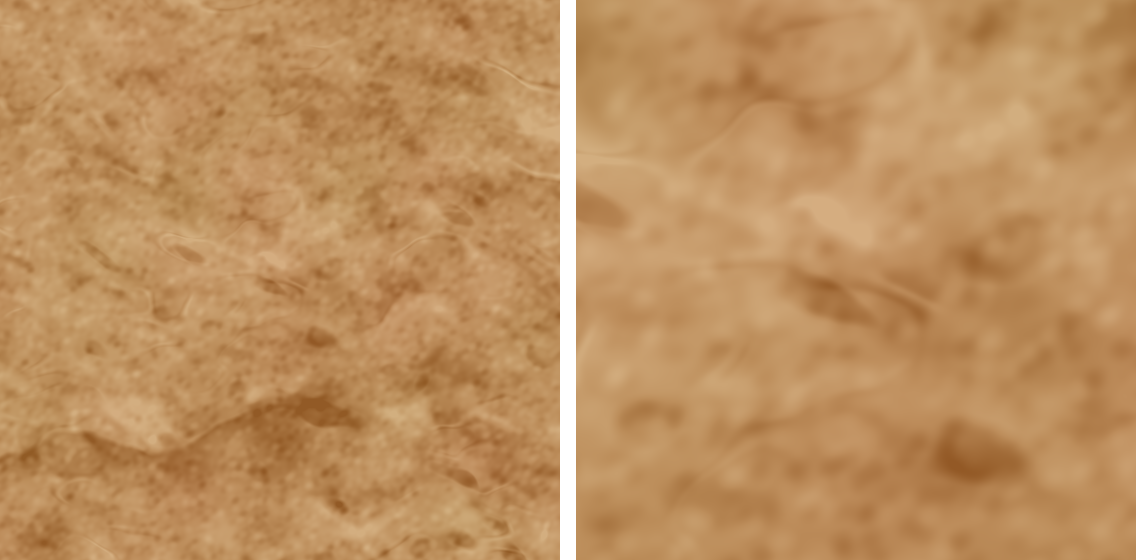
Left, the full canvas; right, a detail of the centre.
A three.js fragment shader for this texture:

```glsl
// Weathered ochre sandstone: soft cellular grain in several sizes, pale slanting
// creases with shaded edges, and a broken ledge casting a brown stain below it.
// All layers add up to one tone, which a dark-mid-light ramp turns into colour.

#define DARK_STONE vec3(0.61, 0.40, 0.195)
#define MID_STONE vec3(0.738, 0.555, 0.355)
#define LIGHT_STONE vec3(0.79, 0.63, 0.44)
#define BASE_TONE 0.16
#define BROAD_MOTTLE 0.85
#define MEDIUM_MOTTLE 0.95
#define FINE_MOTTLE 1.0
#define GRAIN 0.85
#define CREASE_LIGHT 1.5
#define CREASE_SHADE 1.0
#define LEDGE_SHADE 1.7
#define STAIN_SHADE 1.0

varying vec2 vUv;

vec2 hash2(vec2 cell) {
  vec2 k = vec2(dot(cell, vec2(127.1, 311.7)), dot(cell, vec2(269.5, 183.3)));
  return fract(sin(k) * 43758.55);
}

// Cellular noise: one soft light or dark spot per cell, roughly -1 to 1
float spots(vec2 p, float seed) {
  vec2 cell = floor(p);
  vec2 local = p - cell;
  float sum = 0.0;
  for (int j = -1; j <= 1; j++) {
    for (int i = -1; i <= 1; i++) {
      vec2 offset = vec2(float(i), float(j));
      vec2 id = cell + offset + seed * 17.0;
      vec2 toSpot = offset + hash2(id) - local;
      float falloff = max(0.0, 1.0 - dot(toSpot, toSpot));
      float strength = hash2(id + 71.3).x * 2.0 - 1.0;
      sum += strength * falloff * falloff * falloff;
    }
  }
  return sum;
}

// Layered sines that bend straight features into natural ones
vec2 warp(vec2 p) {
  float frequency = 9.0;
  float amount = 0.016;
  for (int i = 0; i < 4; i++) {
    p += amount * sin(p.yx * frequency + vec2(1.3, 4.1) * float(i + 1));
    p += amount * 0.5 * sin((p.x + p.y) * frequency * 1.3 + vec2(0.0, 2.0));
    frequency *= 2.1;
    amount *= 0.46;
  }
  return p;
}

vec2 rotate(vec2 p, float angle) {
  float c = cos(angle);
  float s = sin(angle);
  return vec2(c * p.x + s * p.y, c * p.y - s * p.x);
}

// Thin pale ridges with a dark side, shown only in patches
float creases(vec2 p, vec2 scale, float seed) {
  float field = spots(p * scale, seed);
  float patches = smoothstep(0.0, 0.5, spots(p * scale * 0.6, seed + 3.0));
  float crest = exp(-pow((field - 0.05) / 0.10, 2.0));
  float shade = exp(-pow((field + 0.17) / 0.09, 2.0));
  return patches * (CREASE_LIGHT * crest - CREASE_SHADE * shade);
}

// Overhanging edge rising to the right, with its shadow, stain and lit lip
float ledge(vec2 p, float roughness) {
  float edge = 0.172 + 0.2 * p.x + 0.010 * sin(p.x * 17.0) + 0.007 * roughness;
  float depth = edge - p.y;
  float below = smoothstep(-0.003, 0.010, depth);
  float extent = 1.0 - smoothstep(0.47, 0.59, p.x);
  float shadow = exp(-max(depth, 0.0) / 0.032) * (0.8 + 0.5 * roughness);
  float stain = exp(-pow(depth / 0.16, 2.0)) * (0.8 + 0.6 * roughness);
  float lip = exp(-pow((depth + 0.017) / 0.011, 2.0));
  lip *= smoothstep(0.1, 0.4, p.x) * smoothstep(-0.2, 0.4, roughness);
  return extent * (1.6 * lip - below * (LEDGE_SHADE * shadow + STAIN_SHADE * stain));
}

float smudge(vec2 p, vec2 centre, vec2 radius) {
  vec2 d = (p - centre) / radius;
  return exp(-dot(d, d));
}

void main() {
  vec2 p = warp(vUv);
  vec2 slanted = rotate(p, -0.28);
  float lowerFace = 1.0 - smoothstep(0.15, 0.45, vUv.y);

  // Mottling from broad patches down to fine grain
  float broad = spots(slanted * vec2(4.0, 6.0), 1.0);
  float medium = spots(slanted * vec2(11.0, 17.0), 2.0);
  float fine = spots(slanted * vec2(30.0, 43.0), 3.0);
  float grain = spots(rotate(vUv, 0.6) * vec2(72.0, 88.0), 4.0);
  float tone = BASE_TONE + BROAD_MOTTLE * broad + FINE_MOTTLE * fine + GRAIN * grain;
  tone += MEDIUM_MOTTLE * medium * (1.0 + 0.4 * lowerFace);

  // Creases, small dark pits, the ledge and brown hollows
  tone += creases(slanted, vec2(6.0, 15.0), 5.0);
  tone += 0.6 * creases(rotate(p, 0.25), vec2(13.0, 24.0), 9.0);
  tone -= 1.3 * smoothstep(0.5, 0.9, spots(slanted * vec2(17.0, 24.0), 14.0));
  tone += ledge(p, medium + 0.6 * fine);
  tone -= (1.5 + medium) * smudge(p, vec2(0.80, 0.32), vec2(0.075, 0.035));
  tone -= (1.1 + medium) * smudge(p, vec2(0.92, 0.18), vec2(0.11, 0.08));

  // Tone ramp with a slight drift between rosy and yellow stone
  vec3 colour = mix(MID_STONE, DARK_STONE, clamp((-0.1 - tone) / 2.1, 0.0, 1.3));
  colour = mix(colour, LIGHT_STONE, clamp((tone + 0.1) / 1.45, 0.0, 1.7));
  float hue = spots(p * 7.0, 21.0);
  colour += hue * vec3(0.008, -0.006, 0.004);
  gl_FragColor = vec4(colour, 1.0);
}
```
